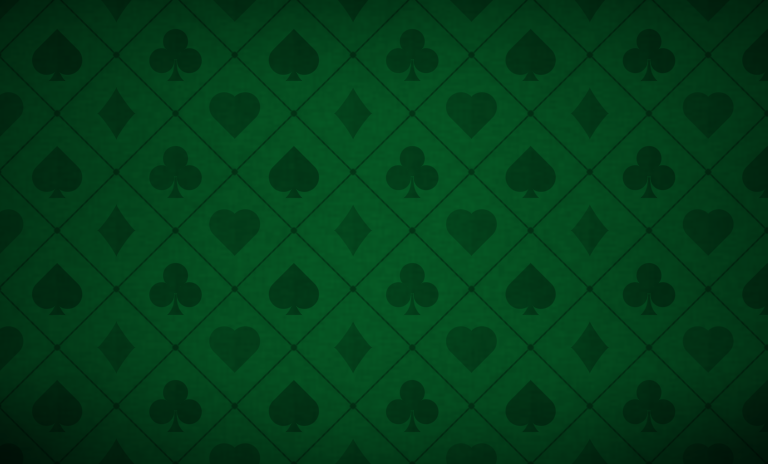
This pattern is drawn by a Shadertoy shader. Its source:

```glsl
// Dark green card-table cloth: a quilted diamond lattice with a tonal suit in each cell.
// Two interleaved grids hold spades/clubs and diamonds/hearts, drawn with distance
// functions, then woven-thread noise and a vignette shade the whole cloth.
#define PITCH vec2(0.2551, 0.2522)    // repeat of one grid, in canvas heights
#define ORIGIN vec2(0.1232, 0.1250)   // centre of the lower left spade
#define SUIT_SIZE 0.0560              // half height of a suit
#define SEAM_WIDTH 0.0017             // half width of the lattice lines
#define KNOT_RADIUS 0.0068
#define BLACK_SUIT_DEPTH 0.30
#define RED_SUIT_DEPTH 0.23
#define SEAM_DEPTH 0.36
#define THREADS 155.0                 // woven threads per canvas height
#define WEAVE_DEPTH 0.13
#define CLOTH_GREEN vec3(0.020, 0.332, 0.136)

float hash(vec2 p) {
    vec3 q = fract(vec3(p.xyx) * 0.1031);
    q += dot(q, q.yzx + 33.33);
    return fract((q.x + q.y) * q.z);
}

float noise(vec2 p) {
    vec2 i = floor(p), f = fract(p);
    f = f * f * (3.0 - 2.0 * f);
    return mix(mix(hash(i), hash(i + vec2(1, 0)), f.x),
               mix(hash(i + vec2(0, 1)), hash(i + vec2(1, 1)), f.x), f.y);
}

// Heart with its tip at the origin, about 1.2 wide and 1.1 high
float heartShape(vec2 p) {
    p.x = abs(p.x);
    if (p.x + p.y > 1.0) return length(p - vec2(0.25, 0.75)) - sqrt(2.0) / 4.0;
    vec2 notch = p - vec2(0.0, 1.0);
    vec2 side = p - 0.5 * max(p.x + p.y, 0.0);
    return sqrt(min(dot(notch, notch), dot(side, side))) * sign(p.x - p.y);
}

// Flared foot shared by the spade and the club
float stem(vec2 p) {
    float t = clamp((-0.2 - p.y) / 0.8, 0.0, 1.0);
    float side = abs(p.x) - (0.05 + 0.27 * t * t * t);
    return max(side * 0.8, abs(p.y + 0.6) - 0.4);
}

float spade(vec2 p) {
    float leaf = heartShape(vec2(p.x, 1.0 - p.y) / 1.6) * 1.6;
    return min(leaf, stem(p));
}

float club(vec2 p) {
    float top = length(p - vec2(0.0, 0.52)) - 0.48;
    float sides = length(vec2(abs(p.x) - 0.53, p.y + 0.22)) - 0.48;
    float core = length(p - vec2(0.0, 0.02)) - 0.20;
    return min(min(top, sides), min(core, stem(p)));
}

float heart(vec2 p) {
    return heartShape(p / 1.62 + vec2(0.0, 0.60)) * 1.62;
}

// Rhombus with slightly hollow sides
float diamond(vec2 p) {
    vec2 a = pow(abs(p) / vec2(0.72, 1.0) + 1e-4, vec2(0.9));
    return (a.x + a.y - 1.0) * 0.6;
}

float cover(float dist, float soft) {
    return 1.0 - smoothstep(-soft, soft, dist);
}

void mainImage(out vec4 fragColor, in vec2 fragCoord) {
    vec2 p = fragCoord / iResolution.y;
    float soft = max(0.8 / iResolution.y, 0.0016);

    // Nearest cell of the first grid, or of the offset grid outside its rhombus
    vec2 g = (p - ORIGIN) / PITCH;
    vec2 cell = floor(g + 0.5);
    vec2 local = g - cell;
    vec2 a = abs(local);
    float edge = a.x + a.y - 0.5;
    bool offsetGrid = edge > 0.0;
    if (offsetGrid) {
        cell = floor(g);
        local = g - cell - 0.5;
    }

    // Suits alternate along each row
    vec2 s = local * PITCH / SUIT_SIZE;
    bool odd = mod(cell.x, 2.0) > 0.5;
    float suit;
    if (offsetGrid) suit = odd ? heart(s) : diamond(s);
    else suit = odd ? club(s) : spade(s);
    float depth = offsetGrid ? RED_SUIT_DEPTH : BLACK_SUIT_DEPTH;
    depth += 0.04 * smoothstep(-0.08, 0.08, s.x) - 0.02;
    depth += 0.06 * (hash(cell + (offsetGrid ? 17.0 : 3.0)) - 0.5);
    float shade = 1.0 - depth * cover(suit * SUIT_SIZE, soft);

    // Stitched seams and knots at their crossings
    float seam = abs(edge) * PITCH.y / sqrt(2.0);
    float stitch = 0.85 + 0.15 * cos(6.2832 * 24.0 * g.x);
    float knot = min(length((a - vec2(0.5, 0.0)) * PITCH),
                     length((a - vec2(0.0, 0.5)) * PITCH)) - KNOT_RADIUS;
    float line = cover(seam - SEAM_WIDTH, soft) * stitch;
    shade *= 1.0 - SEAM_DEPTH * max(line, cover(knot, soft * 1.5));
    shade *= 1.0 - 0.05 * exp(-seam * 150.0);

    // Woven threads and broad uneven wear
    float weave = 0.6 * noise(p * THREADS * vec2(0.4, 1.0))
                + 0.4 * noise(p * THREADS * vec2(1.0, 0.35) + 71.0) - 0.5;
    shade *= 1.0 + WEAVE_DEPTH * weave + 0.06 * (noise(p * 5.0) - 0.5);

    // Vignette, deepest in the lower corners
    vec2 v = abs(2.0 * fragCoord / iResolution.xy - 1.0);
    shade *= (1.0 - 0.40 * v.x * v.x) * (1.0 - 0.34 * pow(v.y, 3.5));
    shade *= 1.0 - 0.40 * v.x * v.x * smoothstep(0.25, 0.0, p.y);

    vec3 color = CLOTH_GREEN * vec3(shade * shade, shade, shade);
    fragColor = vec4(color, 1.0);
}
```
